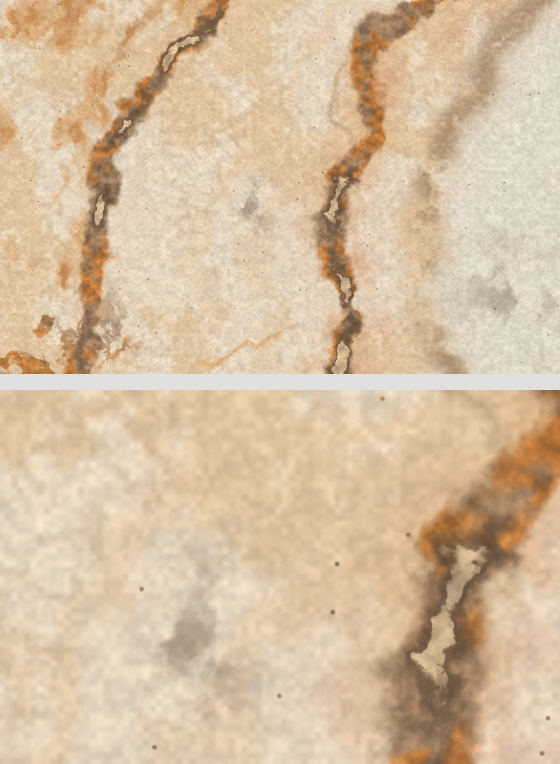
Top, the full canvas; bottom, a detail of the centre.
Give the GLSL for this texture, as a Shadertoy shader.

```glsl
// Polished cream marble crossed by rusty veins that hold pale mineral lenses.
// Vein paths are curves x(y) on a warped plane; fractal noise breaks up their
// edges, mottles the stone between them and adds a fine crystalline grain.
#define WARP 0.10
#define JAG 0.045
#define VEIN_WIDTH 0.031
#define MOTTLE 0.80
#define ROSE_HALO 0.70
#define SMOKE 0.55
#define GRAIN 0.10
#define FLECK_CELLS 42.0

const vec3 CREAM = vec3(0.895, 0.838, 0.752);
const vec3 HONEY = vec3(0.875, 0.768, 0.622);
const vec3 OCHRE = vec3(0.85, 0.66, 0.455);
const vec3 RUST  = vec3(0.69, 0.43, 0.20);
const vec3 TAUPE = vec3(0.57, 0.45, 0.34);
const vec3 SAND  = vec3(0.78, 0.67, 0.53);
const vec3 ROSE  = vec3(0.85, 0.66, 0.52);
const vec3 ICE   = vec3(0.875, 0.848, 0.785);
const vec3 UMBER = vec3(0.36, 0.28, 0.21);

float hash(vec2 p) {
    return fract(sin(dot(p, vec2(127.1, 311.7))) * 43758.5453);
}

float noise(vec2 p) {
    vec2 i = floor(p), f = fract(p);
    f = f * f * (3.0 - 2.0 * f);
    return mix(mix(hash(i), hash(i + vec2(1, 0)), f.x),
               mix(hash(i + vec2(0, 1)), hash(i + vec2(1, 1)), f.x), f.y);
}

float fbm(vec2 p) {
    float sum = 0.0, amp = 0.5;
    for (int i = 0; i < 6; i++) {
        sum += amp * noise(p);
        p = mat2(1.6, 1.2, -1.2, 1.6) * p + 7.3;
        amp *= 0.53;
    }
    return sum / 1.04;
}

// Horizontal position of each vein at height y: left, middle, right, thin
float path(int id, float y) {
    if (id == 0) return 0.26 + 0.74 * pow(max(y - 0.32, 0.0), 2.0) - 0.4 * max(0.2 - y, 0.0);
    if (id == 1) return 0.915 + 0.065 * smoothstep(0.52, 0.68, y)
                      + 0.20 * smoothstep(0.84, 1.02, y) - 0.022 * sin(y * 15.0 - 4.2);
    if (id == 2) return 1.135 + 0.60 * pow(y - 0.30, 2.0);
    return 0.30 + 1.7 * pow(max(y - 0.75, 0.0), 2.0);
}

// Signed distance to a vein, corrected for its slope
float offsetFrom(int id, vec2 p) {
    float slope = (path(id, p.y + 0.01) - path(id, p.y - 0.01)) / 0.02;
    return (p.x - path(id, p.y)) / sqrt(1.0 + slope * slope);
}

float bell(float d, float width) { return exp(-d * d / (width * width)); }

float within(float d, float inner, float outer) { return 1.0 - smoothstep(inner, outer, d); }

// Rust and taupe vein with three dark-rimmed pale lenses spaced along it
vec3 paintVein(vec3 col, float d, vec2 q, float firstLens, float spacing, float fine) {
    float width = VEIN_WIDTH * (0.25 + 1.35 * fbm(q * 6.0 + 31.0));
    float body = within(abs(d), width * 0.65, width * 1.3);
    float grey = smoothstep(0.42, 0.60, fbm(q * 13.0 + 5.0) + 0.10 * bell(d, 0.015));
    vec3 fill = mix(RUST, TAUPE, grey) * (0.65 + 0.7 * fine);
    col = mix(col, OCHRE, 0.65 * bell(d, 0.045) * smoothstep(0.35, 0.6, fbm(q * 11.0)));
    col = mix(col, fill, 0.92 * body);
    float ragged = 1.9 * (fbm(q * 24.0) - 0.5);
    for (int i = 0; i < 3; i++) {
        float y = q.y - firstLens + spacing * float(i);
        float r = length(vec2(d / 0.016, y / 0.055)) + ragged;
        col = mix(col, UMBER, 0.6 * within(r, 1.05, 1.65));
        col = mix(col, SAND * (0.75 + 0.5 * fine), within(r, 0.72, 0.95));
    }
    return col;
}

void mainImage(out vec4 fragColor, in vec2 fragCoord) {
    vec2 p = fragCoord / iResolution.y;
    vec2 q = p + WARP * (vec2(fbm(p * 5.0), fbm(p * 5.0 + 17.3)) - 0.5);
    q += JAG * (vec2(fbm(p * 26.0), fbm(p * 26.0 + 9.1)) - 0.5);
    float cloud = fbm(q * 6.0), fine = fbm(p * 60.0);
    float patches = fbm(q * vec2(11.0, 7.5) + 3.0);
    float a = offsetFrom(0, q), b = offsetFrom(1, q);
    float c = offsetFrom(2, q), t = offsetFrom(3, q);

    // Ground: warm on the left, pale in the middle, cold at the right
    float left = within(a, -0.10, 0.0), cold = smoothstep(-0.01, 0.13, c);
    float inner = smoothstep(0.03, 0.2, a) * within(b, -0.1, 0.0);
    float light = cloud + 0.12 * inner + 0.25 * cold + 0.25 * (fine - 0.5);
    vec3 col = mix(HONEY, CREAM, smoothstep(0.37, 0.62, light));
    col = mix(col, ICE, 0.85 * cold);
    float bands = smoothstep(0.2, 1.0, sin(a * 34.0 + 9.0 * cloud));
    col = mix(col, HONEY, 0.55 * inner * bands);
    col = mix(col, OCHRE, MOTTLE * left * smoothstep(0.49, 0.66, patches));
    col = mix(col, RUST, 0.6 * left * smoothstep(0.62, 0.76, patches + 0.2 * (fine - 0.5)));
    col = mix(col, ROSE, ROSE_HALO * bell(b - 0.05, 0.10) * smoothstep(0.36, 0.64, fbm(q * 9.0 + 40.0)));

    // Soft right vein, thin threads and the rim of the rosy bulge
    float soft = smoothstep(0.30, 0.65, fbm(q * 10.0 + 60.0) + 0.5 * (fine - 0.5));
    col = mix(col, mix(SAND, TAUPE, 0.55 * soft), 0.9 * soft * bell(c, 0.048));
    col = mix(col, RUST, 0.6 * bell(t, 0.011) * smoothstep(0.66, 0.8, p.y) * smoothstep(0.3, 0.6, patches));
    float thread = bell(q.y - 0.02 - 0.35 * (q.x - 0.53), 0.007);
    col = mix(col, OCHRE, 0.8 * thread * smoothstep(0.48, 0.56, p.x) * within(p.x, 0.72, 0.84));
    float rim = length((q - vec2(0.97, 0.74)) * vec2(1.0, 0.8)) - 0.105;
    col = mix(col, SAND, 0.8 * bell(rim, 0.008) * within(p.x, 0.92, 0.98));

    // Brown network in the lower left corner
    float corner = within(length((p - vec2(0.12, 0.06)) * vec2(1.0, 1.1)), 0.12, 0.32);
    float net = within(abs(fbm(q * 8.0 + 12.0) - 0.5), 0.025, 0.08);
    col = mix(col, mix(RUST, TAUPE, smoothstep(0.4, 0.6, cloud)) * (0.7 + 0.6 * fine), 0.85 * corner * net);

    col = paintVein(col, a, q, 0.90, 0.235, fine);
    col = paintVein(col, b, q, 0.44, 0.20, fine);

    // Smoky grey smudges in the pale areas
    float wisps = smoothstep(0.46, 0.68, fbm(q * 15.0 + 80.0));
    float smudge = bell(length((p - vec2(0.66, 0.43)) * vec2(1.5, 0.8)), 0.09)
                 + 0.8 * bell(length(p - vec2(1.37, 0.20)), 0.14);
    col = mix(col, TAUPE * vec3(0.92, 1.0, 1.12), SMOKE * wisps * smudge);

    // Sparse dark flecks and crystalline grain
    vec2 cell = floor(p * FLECK_CELLS);
    vec2 spot = 0.25 + 0.5 * vec2(hash(cell + 3.1), hash(cell + 8.7));
    float fleck = within(length(fract(p * FLECK_CELLS) - spot), 0.04, 0.13) * step(0.975, hash(cell));
    col = mix(col, mix(UMBER, RUST, hash(cell + 5.5)), 0.65 * fleck);
    col *= 1.0 + GRAIN * (noise(p * 170.0) - 0.5) + 1.5 * GRAIN * (fine - 0.5);
    fragColor = vec4(clamp(col, 0.0, 1.0), 1.0);
}
```
